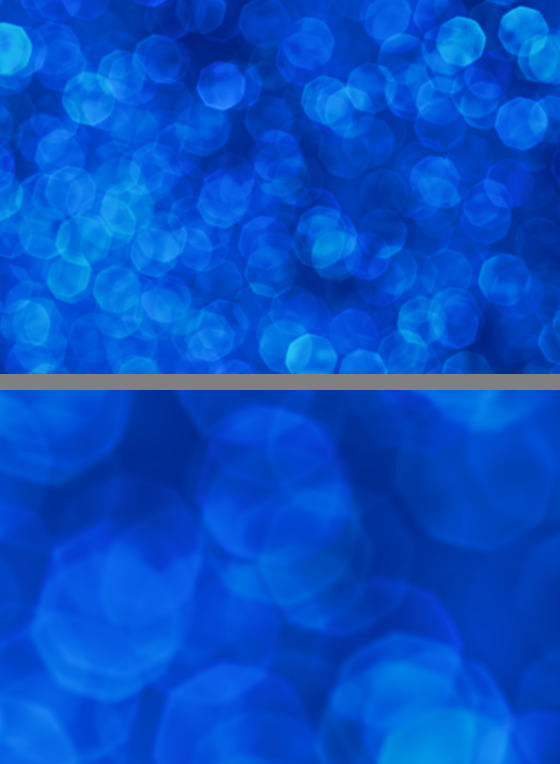
Top: the whole. Bottom: its middle third, enlarged.
This background is drawn by a WebGL 2 fragment shader. Its source:

```glsl
#version 300 es
precision highp float;

uniform vec2 u_resolution;
out vec4 fragColor;

// Sizes are fractions of the canvas height
const int FAINT_LAYERS = 6;
const int BRIGHT_LAYERS = 1;
const float CELL = 0.13;
const float RADIUS = 0.066;
const float RADIUS_SPREAD = 0.008;
const float EDGE_SOFTNESS = 0.006;
const float RIM_WIDTH = 0.0038;
const float RIM_GAIN = 0.38;
const float CORNER_ROUNDING = 0.35;
const float APERTURE_ANGLE = 0.26;
const float FAINT_GAIN = 0.52;
const float FAINT_FALLOFF = 2.2;
const float BRIGHT_GAIN = 1.5;
const float BRIGHT_FALLOFF = 8.0;
const float GLARE_GAIN = 1.5;
const float MOTTLE_SCALE = 34.0;
const float MOTTLE_GAIN = 1.5;
const float HAZE_SCALE = 3.2;
const float HAZE_GAIN = 2.9;
const float SIDE_FADE = 0.4;
const float BASE_LEVEL = -0.95;
const float KNEE_LEVEL = 1.0;
const float KNEE_STRENGTH = 0.4;
const vec3 TINT = vec3(-0.03, 0.05, -0.02);

// Colour ramp from deep navy to pale cyan
const int STOPS = 7;
const float LEVELS[STOPS] = float[](-2.5, -1.44, -0.52, 0.11, 0.66, 1.37, 2.4);
const vec3 COLOURS[STOPS] = vec3[](
    vec3(0.00, 0.09, 0.41), vec3(0.00, 0.15, 0.54), vec3(0.00, 0.24, 0.69),
    vec3(0.00, 0.28, 0.82), vec3(0.00, 0.37, 0.87), vec3(0.01, 0.45, 0.90),
    vec3(0.16, 0.65, 0.97));
const vec3 SPARKLE = vec3(0.55, 0.87, 1.0);
const float SPARKLE_LEVEL = 3.4;

vec3 hash3(vec2 p) {
    vec3 q = fract(p.xyx * vec3(0.1031, 0.1030, 0.0973));
    q += dot(q, q.yxz + 33.33);
    return fract((q.xxy + q.yzz) * q.zyx);
}

float noise(vec2 p) {
    vec2 i = floor(p), f = fract(p);
    f = f * f * (3.0 - 2.0 * f);
    float low = mix(hash3(i).x, hash3(i + vec2(1, 0)).x, f.x);
    float high = mix(hash3(i + vec2(0, 1)).x, hash3(i + vec2(1, 1)).x, f.x);
    return mix(low, high, f.y);
}

// Rounded octagonal aperture: distance from the centre
float apertureDistance(vec2 q) {
    float c = cos(APERTURE_ANGLE), s = sin(APERTURE_ANGLE);
    vec2 a = abs(mat2(c, s, -s, c) * q);
    float octagon = max(max(a.x, a.y), (a.x + a.y) * 0.7071);
    return mix(octagon, length(q), CORNER_ROUNDING);
}

// One scattered layer of discs: x is light, y is signed tint
vec2 discLayer(vec2 p, float seed, float gain, float falloff) {
    vec2 grid = p / CELL + hash3(vec2(seed, 7.0)).xy + 40.0;
    vec2 home = floor(grid);
    vec2 total = vec2(0.0);
    for (int y = -1; y <= 1; y++)
    for (int x = -1; x <= 1; x++) {
        vec2 cell = home + vec2(x, y);
        vec3 place = hash3(cell + seed * 61.0);
        vec3 look = hash3(cell + seed * 61.0 + 517.0);
        vec2 q = (grid - cell - place.xy) * CELL;
        float radius = RADIUS + RADIUS_SPREAD * (look.x - 0.5);
        float d = apertureDistance(q) - radius;
        float strength = pow(place.z, falloff);

        // Mottled fill, thin bright rim and one-sided glare
        float fill = 1.0 - smoothstep(-EDGE_SOFTNESS, EDGE_SOFTNESS, d);
        float speckle = noise(q * MOTTLE_SCALE + look.xy * 90.0 + 200.0);
        float mottle = 1.0 + MOTTLE_GAIN * (speckle - 0.5);
        float angle = 6.2832 * look.y;
        float side = dot(q, vec2(cos(angle), sin(angle))) / radius;
        float rim = (d + 0.5 * EDGE_SOFTNESS) / RIM_WIDTH;
        float rimLight = RIM_GAIN * exp(-rim * rim) * (0.8 + 0.7 * side);
        float glare = GLARE_GAIN * strength * strength * smoothstep(0.2, 1.1, side);

        float light = strength * (fill * (mottle + glare) + rimLight);
        total += gain * light * vec2(1.0, 2.0 * look.z - 1.0);
    }
    return total;
}

vec3 ramp(float level) {
    vec3 colour = COLOURS[0];
    for (int i = 1; i < STOPS; i++) {
        float t = (level - LEVELS[i - 1]) / (LEVELS[i] - LEVELS[i - 1]);
        colour = mix(colour, COLOURS[i], clamp(t, 0.0, 1.0));
    }
    return mix(colour, SPARKLE, smoothstep(LEVELS[STOPS - 1], SPARKLE_LEVEL, level));
}

void main() {
    vec2 p = gl_FragCoord.xy / u_resolution.y;
    float across = gl_FragCoord.x / u_resolution.x;

    // Broad haze, dimmer towards the right
    float haze = 0.6 * noise(p * HAZE_SCALE + 11.0)
               + 0.4 * noise(p * HAZE_SCALE * 2.7 + 53.0) - 0.5;
    float level = BASE_LEVEL + HAZE_GAIN * haze + SIDE_FADE * (1.0 - 2.0 * across);

    // Overlapping out-of-focus discs
    vec2 discs = vec2(0.0);
    for (int i = 0; i < FAINT_LAYERS; i++)
        discs += discLayer(p, float(i) + 1.0, FAINT_GAIN, FAINT_FALLOFF);
    for (int i = 0; i < BRIGHT_LAYERS; i++)
        discs += discLayer(p, float(i) + 21.0, BRIGHT_GAIN, BRIGHT_FALLOFF);
    level += discs.x;

    // Soft knee keeps the brightest overlaps in range
    float excess = max(level - KNEE_LEVEL, 0.0);
    level -= excess - excess / (1.0 + KNEE_STRENGTH * excess);

    vec3 colour = ramp(level) + TINT * clamp(discs.y, -1.5, 1.5);
    fragColor = vec4(clamp(colour, 0.0, 1.0), 1.0);
}
```
